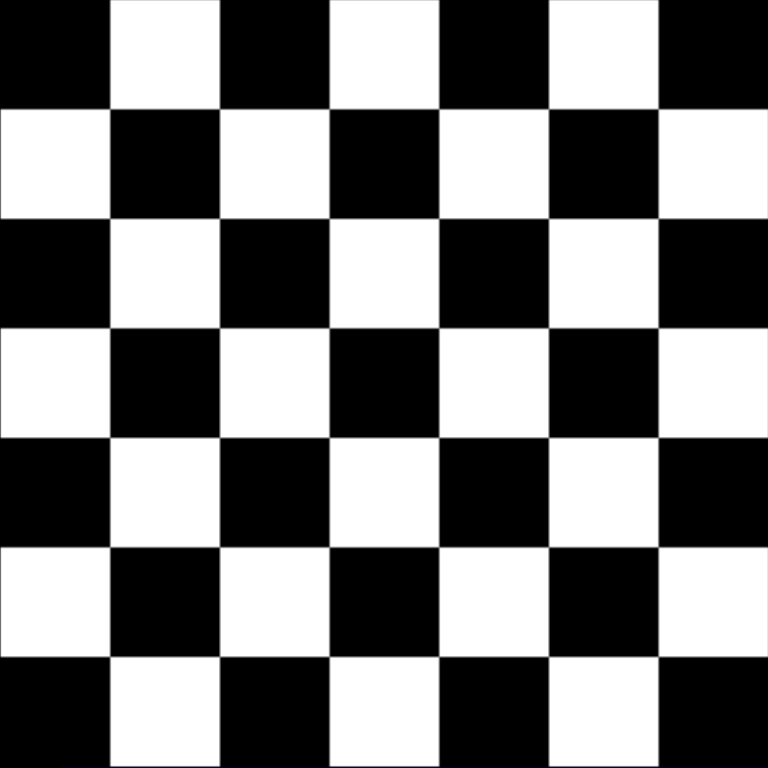
This pattern is drawn by a Shadertoy shader. Its source:

```glsl
const float CELLS = 7.0;
const vec2 BOARD_MIN = vec2(0.0008, 0.0020);
const vec2 BOARD_MAX = vec2(1.0004, 1.0002);
const float EDGE_SOFTNESS = 0.0017;
const vec3 DARK = vec3(0.0);
const vec3 LIGHT = vec3(1.0);
const vec3 RIM_NAVY = vec3(0.01, 0.01, 0.09);

// Signed distance to the nearest grid line: positive in even cells.
vec2 alternatingDistance(vec2 cell) {
    return 0.5 - abs(mod(cell + 0.5, 2.0) - 1.0);
}

// 1 on light squares, 0 on dark ones, with a soft ramp between.
float checker(vec2 cell, vec2 softness) {
    vec2 inner = clamp(cell, 0.5, CELLS - 0.5);
    vec2 side = clamp(alternatingDistance(inner) / softness, -1.0, 1.0);
    return 0.5 - 0.5 * side.x * side.y;
}

// Soft coverage of the whole board.
float boardMask(vec2 cell, vec2 softness) {
    vec2 inset = min(cell, CELLS - cell);
    vec2 cover = smoothstep(-softness, softness, inset);
    return cover.x * cover.y;
}

// Thin rim: black, turning navy along the bottom.
vec3 rimColor(vec2 uv) {
    float navy = smoothstep(0.07, 0.09, uv.x) * step(uv.y, BOARD_MIN.y);
    return mix(DARK, RIM_NAVY, navy);
}

void mainImage(out vec4 fragColor, in vec2 fragCoord) {
    vec2 uv = fragCoord / iResolution.xy;
    vec2 pitch = (BOARD_MAX - BOARD_MIN) / CELLS;
    vec2 cell = (uv - BOARD_MIN) / pitch;

    // Keep the ramp at least about one pixel wide.
    vec2 softness = max(vec2(EDGE_SOFTNESS), 0.6 / iResolution.xy) / pitch;

    vec3 board = mix(DARK, LIGHT, checker(cell, softness));
    vec3 color = mix(rimColor(uv), board, boardMask(cell, softness));
    fragColor = vec4(color, 1.0);
}
```
